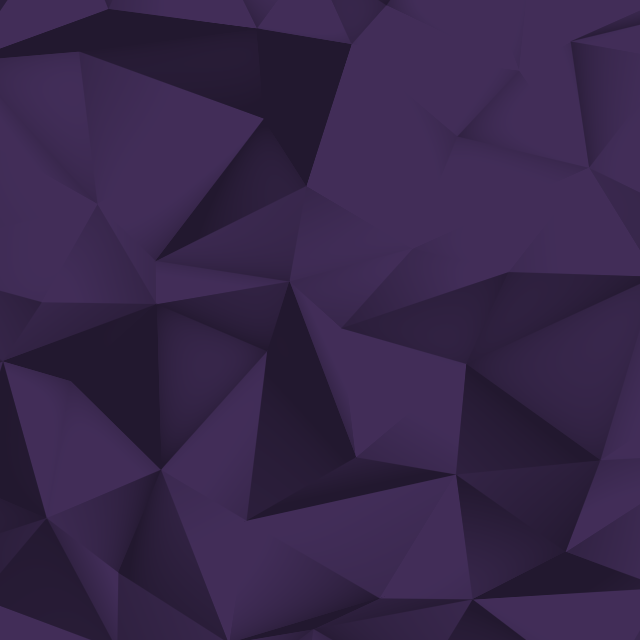
Write a three.js fragment shader that draws this background.

```glsl
varying vec2 vUv;

float hash(vec2 p) {
  return fract(sin(dot(p, vec2(127.1, 311.7))) * 43758.5453);
}

float cross2(vec2 a, vec2 b) {
  return a.x * b.y - a.y * b.x;
}

float doubleArea(vec2 a, vec2 b, vec2 c) {
  return cross2(b - a, c - a);
}

// Jittered grid corner: position in xy, height in z
vec3 corner(vec2 id, float jitter, float relief) {
  vec2 offset = vec2(hash(id + 3.7), hash(id + 41.3)) * 2.0 - 1.0;
  return vec3(id + jitter * offset, relief * hash(id + 17.9));
}

// Signed distance to an edge, positive inside a counterclockwise facet
float edgeDistance(vec2 p, vec2 a, vec2 b) {
  return cross2(b - a, p - a) / length(b - a);
}

// Soft shadow along some edges, shared by both neighbouring facets
float crease(vec2 a, vec2 b, float d, float falloff) {
  float depth = smoothstep(0.5, 0.95, hash((a + b) * 0.5));
  return depth * exp(-max(d, 0.0) * falloff);
}

// Returns tone times coverage, and coverage
vec2 facet(vec2 p, vec3 a, vec3 b, vec3 c, vec3 light, float softness) {
  vec3 d = vec3(edgeDistance(p, b.xy, c.xy),
                edgeDistance(p, c.xy, a.xy),
                edgeDistance(p, a.xy, b.xy));
  float coverage = smoothstep(-softness, softness, min(d.x, min(d.y, d.z)));
  if (coverage <= 0.0) return vec2(0.0);

  // Flat lighting from the slope of the facet
  vec3 normal = normalize(cross(b - a, c - a));
  float tone = smoothstep(0.28, 0.92, dot(normal, light));

  // Linear gradient between the three corners
  vec3 sides = vec3(length(c - b), length(a - c), length(b - a));
  vec3 planar = vec3(length(c.xy - b.xy), length(a.xy - c.xy), length(b.xy - a.xy));
  vec3 weights = d * planar / max(doubleArea(a.xy, b.xy, c.xy), 0.001);
  vec2 seed = a.xy + b.xy + c.xy;
  vec3 cornerTone = vec3(hash(seed + a.xy), hash(seed + b.xy), hash(seed + c.xy));
  tone += 0.85 * (dot(weights, cornerTone) - 0.48);

  // Dark valleys
  float valley = crease(b.xy, c.xy, d.x, 6.0)
               + crease(c.xy, a.xy, d.y, 6.0)
               + crease(a.xy, b.xy, d.z, 6.0);
  tone -= 0.4 * valley * smoothstep(0.0, 0.6, min(sides.x, min(sides.y, sides.z)));
  return vec2(tone, 1.0) * coverage;
}

// Splits a quad along a diagonal that keeps both triangles upright
vec2 quad(vec2 p, vec2 id, vec3 light, float softness) {
  float jitter = 0.43;
  float relief = 1.15;
  vec3 a = corner(id, jitter, relief);
  vec3 b = corner(id + vec2(1.0, 0.0), jitter, relief);
  vec3 c = corner(id + vec2(1.0, 1.0), jitter, relief);
  vec3 d = corner(id + vec2(0.0, 1.0), jitter, relief);
  float rising = min(doubleArea(a.xy, b.xy, c.xy), doubleArea(a.xy, c.xy, d.xy));
  float falling = min(doubleArea(a.xy, b.xy, d.xy), doubleArea(b.xy, c.xy, d.xy));
  bool useRising = rising > 0.0 && (falling <= 0.0 || hash(id + 77.1) < 0.5);
  if (useRising) {
    return facet(p, a, b, c, light, softness) + facet(p, a, c, d, light, softness);
  }
  return facet(p, a, b, d, light, softness) + facet(p, b, c, d, light, softness);
}

vec2 rotate(vec2 p, float angle) {
  float s = sin(angle);
  float k = cos(angle);
  return vec2(k * p.x - s * p.y, s * p.x + k * p.y);
}

void main() {
  float gridScale = 5.8;
  float softness = 0.0012 * gridScale;
  vec3 light = normalize(vec3(0.35, 0.55, 0.8));
  vec2 p = rotate(vUv, 0.4) * gridScale + 20.0;
  vec2 cell = floor(p);

  // Blend the nearby facets by coverage
  vec2 sum = vec2(0.0);
  for (int y = -1; y <= 1; y++) {
    for (int x = -1; x <= 1; x++) {
      sum += quad(p, cell + vec2(float(x), float(y)), light, softness);
    }
  }
  float tone = sum.x / max(sum.y, 0.001);

  // Calmer, brighter upper right
  tone += 0.4 * smoothstep(1.0, 1.8, vUv.x + vUv.y);

  vec3 shadowColor = vec3(0.135, 0.095, 0.185);
  vec3 plumColor = vec3(0.257, 0.177, 0.346);
  gl_FragColor = vec4(mix(shadowColor, plumColor, clamp(tone, 0.0, 1.0)), 1.0);
}
```
